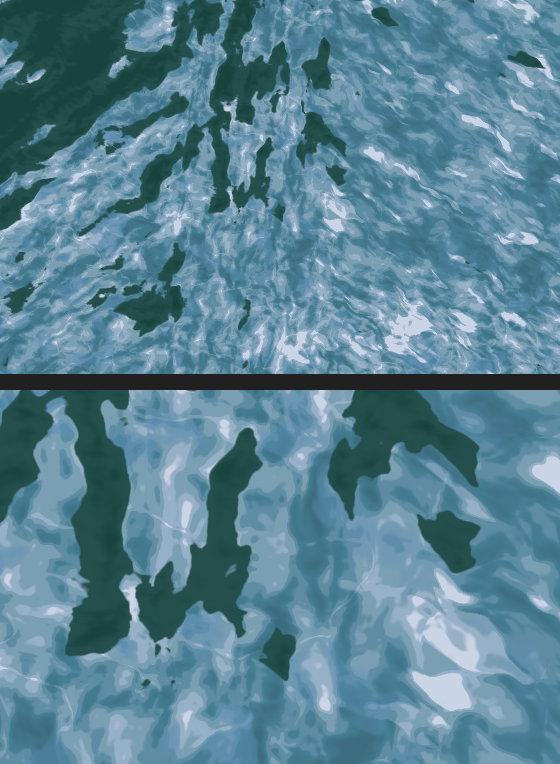
Top: the whole. Bottom: its middle third, enlarged.
A Shadertoy shader for this texture:

```glsl
// Rippled harbour water: pale sky reflections broken by dark green streaks that fan out.

const vec3 DEEP  = vec3(0.09, 0.26, 0.24);
const vec3 GREEN = vec3(0.14, 0.31, 0.30);
const vec3 TEAL  = vec3(0.26, 0.47, 0.55);
const vec3 MID   = vec3(0.37, 0.55, 0.64);
const vec3 STEEL = vec3(0.48, 0.62, 0.70);
const vec3 PALE  = vec3(0.59, 0.69, 0.78);
const vec3 GLINT = vec3(0.79, 0.83, 0.90);
const vec3 SKY   = vec3(0.36, 0.56, 0.71);

const float LEFT_ANGLE  = 0.58;   // streak directions in radians
const float MID_ANGLE   = 1.45;
const float RIGHT_ANGLE = 2.55;
const vec2 SHADE_CENTRE = vec2(0.08, 1.0);
const float SHADE_LEVEL = 1.2;    // darkness at the shaded corner
const float SHADE_FALL  = 3.0;    // loss of darkness with distance
const float WARP = 0.024;
const float SWIRL = 0.50;         // strength of the contour bands
const float FINE = 0.50;          // strength of the small streaks
const float THREAD = 0.75;        // strength of the thin pale outlines

vec2 gradientAt(vec2 cell) {
    vec3 h = fract(cell.xyx * vec3(0.1031, 0.1030, 0.0973));
    h += dot(h, h.yzx + 33.33);
    float a = 6.2832 * fract((h.x + h.y) * h.z);
    return vec2(cos(a), sin(a));
}

float noise(vec2 p) {
    vec2 i = floor(p), f = p - i;
    vec2 u = f * f * f * (f * (f * 6.0 - 15.0) + 10.0);
    vec2 e = vec2(1.0, 0.0);
    float low  = mix(dot(gradientAt(i), f), dot(gradientAt(i + e), f - e), u.x);
    float high = mix(dot(gradientAt(i + e.yx), f - e.yx), dot(gradientAt(i + 1.0), f - 1.0), u.x);
    return mix(low, high, u.y);
}

// Layered noise scaled to a spread of about one
float fbm(vec2 p) {
    float sum = 0.0, gain = 4.0;
    for (int k = 0; k < 3; k++) {
        sum += gain * noise(p);
        p = mat2(1.6, 1.2, -1.2, 1.6) * p + 17.3;
        gain *= 0.5;
    }
    return sum;
}

// Noise stretched along an angle; freq holds the rates along and across
float grain(vec2 p, float angle, vec2 freq) {
    vec2 along = vec2(cos(angle), sin(angle));
    return fbm(vec2(dot(p, along), dot(p, vec2(-along.y, along.x))) * freq + angle * 31.0);
}

// Three streak directions blended from left to right
float fan(vec2 p, float scale) {
    float toMid = smoothstep(0.36, 0.60, p.x);
    float toRight = smoothstep(0.76, 1.0, p.x);
    vec3 w = vec3(1.0 - toMid, toMid * (1.0 - toRight), toRight);
    float sum = w.x * grain(p, LEFT_ANGLE, vec2(2.6, 8.0) * scale)
              + w.y * grain(p, MID_ANGLE, vec2(4.2, 10.0) * scale)
              + w.z * grain(p, RIGHT_ANGLE, vec2(4.5, 11.0) * scale);
    return sum / length(w);
}

vec3 waterColour(float t) {
    vec3 c = TEAL * (1.0 + 0.10 * clamp(t + 1.2, -1.0, 0.5));
    c = mix(c, MID, smoothstep(-0.75, -0.40, t));
    c = mix(c, STEEL, smoothstep(-0.10, 0.20, t));
    c = mix(c, PALE, smoothstep(0.80, 1.15, t));
    return mix(c, GLINT, smoothstep(1.6, 2.1, t));
}

void mainImage(out vec4 fragColor, in vec2 fragCoord) {
    vec2 p = fragCoord / iResolution.y;
    p.x *= 1.5 * iResolution.y / iResolution.x;

    // Wobble the surface
    vec2 w = p + WARP * vec2(noise(p * 9.0), noise(p * 9.0 + 41.0));
    w += 0.4 * WARP * vec2(noise(w * 30.0 + 7.0), noise(w * 30.0 + 63.0));

    // Regions: calm open water at the right, busy reflections elsewhere
    float open = smoothstep(0.65, 1.0, p.x) * smoothstep(0.12, 0.38, p.y);
    float busy = 1.0 - 0.6 * open;
    float ripple = fbm(w * vec2(34.0, 52.0) + 3.0);

    // Dark green shade with crisp, slightly ragged edges
    float column = exp(-pow((p.x - 0.70) / 0.15, 2.0)) * smoothstep(0.28, 0.5, p.y);
    float bias = SHADE_LEVEL - SHADE_FALL * distance(p, SHADE_CENTRE) + 0.45 * column;
    bias = max(bias, -2.6) + 1.3 * smoothstep(0.95, 1.0, p.y) * smoothstep(0.8, 1.1, p.x);
    float shade = 0.85 * fan(w, 1.5) + 0.5 * fan(w + 3.0 * vec2(0.0, 1.0), 0.8) + 0.10 * ripple + bias;
    float edge = clamp(fwidth(shade), 0.04, 0.3);
    float dark = smoothstep(-edge, edge, shade);

    // Reflected sky: broad patches, streaks, contour bands and fine ripples
    float broad = fbm(w * vec2(4.0, 5.0) + 9.0);
    float streak = fan(w + 5.0 * vec2(0.0, 1.0), 1.6);
    float bands = sin(5.0 * fan(w + 8.0 * vec2(0.0, 1.0), 0.9));
    float small = fan(w + 11.0 * vec2(0.0, 1.0), 3.8);
    float contour = fbm(w * vec2(9.0, 11.0) + 51.0);
    float thread = 1.0 - smoothstep(0.0, 0.28, abs(contour));
    float tone = 0.30 * broad + 0.50 * streak + FINE * (1.0 - 0.25 * open) * small;
    tone += busy * (SWIRL * bands + 0.32 * ripple + THREAD * (thread - 0.2));
    tone += 0.02 - 0.45 * open;
    tone += 0.4 * busy * exp(-12.0 * abs(shade + 0.18));

    // Bright slanted glints on the open side
    float crest = grain(w, RIGHT_ANGLE, vec2(9.0, 28.0)) + 0.3 * broad;
    tone += 2.0 * smoothstep(1.2, 1.9, crest) * smoothstep(0.6, 1.0, p.x);

    vec3 water = waterColour(tone);
    float blue = smoothstep(0.6, 1.2, fbm(w * 12.0 + 77.0)) * busy;
    water = mix(water, SKY, 0.5 * blue * (1.0 - smoothstep(0.4, 1.0, tone)));

    vec3 green = mix(GREEN, DEEP, smoothstep(0.2, 1.8, shade + 0.2 * ripple));
    fragColor = vec4(mix(water, green, dark), 1.0);
}
```
